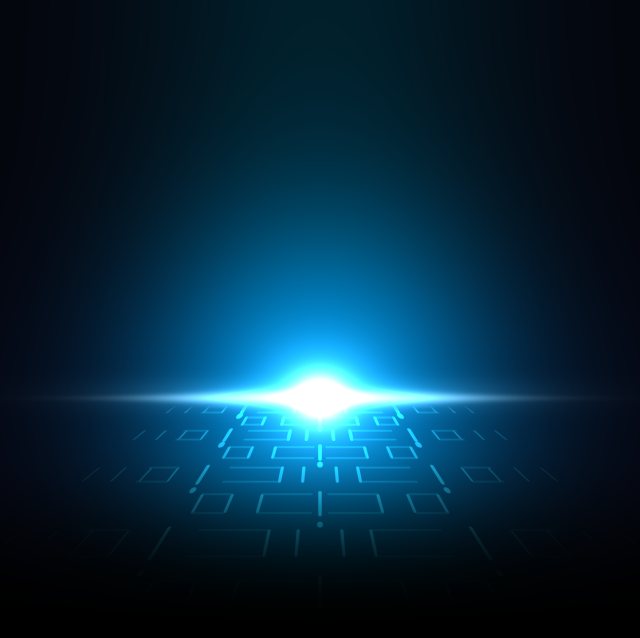
This background is drawn by a WebGL 1 fragment shader. Its source:

```glsl
precision highp float;
uniform vec2 u_resolution;

const float HORIZON = 0.376;
const float VANISH = 0.548;
const float ROW_STEP = 0.92;

float bell(float x, float width) {
    float t = x / width;
    return exp(-t * t);
}

// Signed offset to the nearest repeated row
float repeatRow(float z, float origin) {
    return mod(z - origin + 0.5 * ROW_STEP, ROW_STEP) - 0.5 * ROW_STEP;
}

// Soft rectangle on the floor, with its thickness measured on the canvas
float trace(vec2 offset, vec2 halfSize, float depth, float radius, float blur) {
    vec2 gap = max(abs(offset) - halfSize, 0.0) * vec2(depth, depth * depth);
    return 1.0 - smoothstep(radius - blur, radius + blur, length(gap));
}

// Dash across a row followed by a small contact dot
float contactLine(vec2 offset, float depth, float blur) {
    float dash = trace(offset, vec2(0.0, 0.15), depth, 0.0028, blur);
    float dot = trace(offset + vec2(0.0, 0.27), vec2(0.0), depth, 0.0046, blur);
    return max(dash, dot);
}

float circuit(float side, float z, float depth, float blur) {
    float rowA = repeatRow(z, 2.51);
    float rowB = repeatRow(z, 2.97);
    float lines = contactLine(vec2(side - 0.63, rowA), depth, blur);
    lines = max(lines, contactLine(vec2(side, rowB), depth, blur));

    // Paired strokes inside each row
    for (int i = 0; i < 4; i++) {
        float k = float(i);
        float outer = trace(vec2(side - 0.79 - 0.147 * k, rowA), vec2(0.0, 0.11), depth, 0.0018, blur);
        lines = max(lines, outer * (0.75 - 0.08 * k));
        if (i < 2) {
            float inner = trace(vec2(side - 0.09 - 0.12 * k, rowA), vec2(0.0, 0.12), depth, 0.0025, blur);
            lines = max(lines, inner * 0.9);
        }
        if (i < 3) {
            float middle = trace(vec2(side - 0.28 - 0.145 * k, rowB), vec2(0.0, 0.11), depth, 0.0024, blur);
            lines = max(lines, middle * 0.85);
        }
    }

    // Faint bars closing the brackets
    for (int i = 0; i < 2; i++) {
        float edge = float(i) * 0.26 - 0.13;
        float bars = trace(vec2(side - 0.16, rowB - edge), vec2(0.12, 0.0), depth, 0.0015, blur);
        bars = max(bars, trace(vec2(side - 0.50, rowB - edge), vec2(0.07, 0.0), depth, 0.0015, blur));
        bars = max(bars, trace(vec2(side - 0.36, rowA - edge), vec2(0.14, 0.0), depth, 0.0014, blur));
        bars = max(bars, trace(vec2(side - 0.87, rowA - edge), vec2(0.08, 0.0), depth, 0.0014, blur));
        lines = max(lines, bars * 0.32);
    }
    return lines;
}

vec3 backdrop(vec2 p) {
    float spread = p.y > 0.0 ? 0.27 : 0.19;
    vec3 color = vec3(0.018, 0.015, 0.045);
    color += vec3(-0.015, 0.105, 0.12) * bell(p.x, 0.30);
    color += vec3(-0.01, 0.46, 0.68) * bell(p.x, 0.25) * bell(p.y, spread);
    color += vec3(0.0, 0.035, 0.10) * bell(p.x, 0.42) * bell(p.y, 0.20);
    return max(color, 0.0);
}

vec3 flare(vec2 p) {
    float radius = length(p * vec2(0.85, 1.0));
    float core = 1.5 * bell(radius, 0.034);
    float halo = 0.50 * bell(radius, 0.075);
    float taper = 0.004 + 0.009 * bell(p.x, 0.22);
    float beam = 0.85 * bell(p.y, taper) * bell(p.x, 0.22);
    float mist = 0.28 * bell(p.y - 0.004, 0.024) * bell(p.x, 0.27);
    return vec3(1.0) * (core + beam) + vec3(0.55, 0.85, 1.0) * (halo + mist);
}

void main() {
    vec2 p = gl_FragCoord.xy / u_resolution.y;
    p.x -= 0.5 * u_resolution.x / u_resolution.y;
    float height = p.y;
    p.y -= HORIZON;
    vec3 color = backdrop(p);

    // Perspective floor lit from the horizon
    float depth = max(VANISH - height, 0.05);
    float blur = max(0.0013, 0.8 / u_resolution.y);
    float side = abs(p.x) / depth;
    float floorMask = 1.0 - smoothstep(-0.025, -0.008, p.y);
    float reach = bell(p.x, 0.32) * bell(p.y, 0.25);
    float lines = circuit(side, 1.0 / depth, depth, blur);
    color += vec3(0.13, 0.50, 0.52) * lines * reach * floorMask;

    // Dark foreground and bright source
    color *= smoothstep(0.01, 0.29, height);
    color += flare(p);
    gl_FragColor = vec4(min(color, 1.0), 1.0);
}
```
